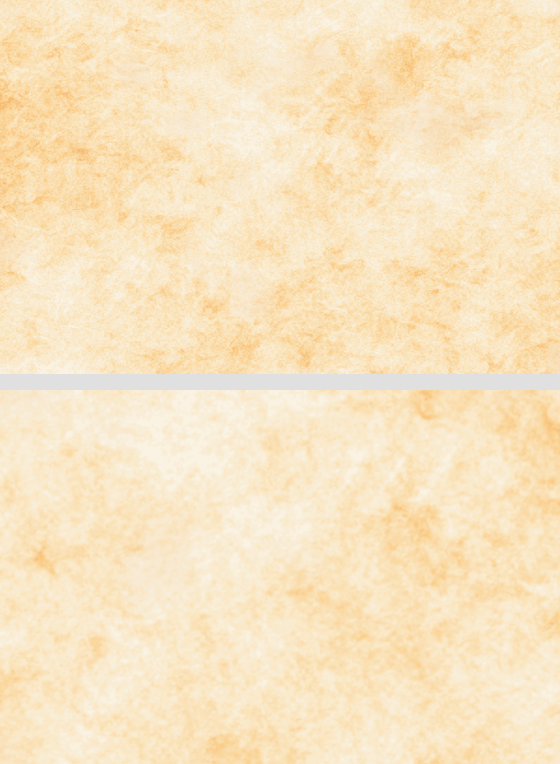
Top: the whole. Bottom: its middle third, enlarged.
Reproduce this texture procedurally as a Shadertoy shader.

```glsl
#define PATCH_SCALE vec2(2.6, 3.4)
#define MOTTLE_SCALE vec2(11.0, 15.0)
#define STREAK_SCALE vec2(16.0, 95.0)
#define FLECK_SCALE vec2(36.0, 50.0)
#define GRAIN_SCALE 200.0
#define PATCH_GAIN 0.46
#define MOTTLE_GAIN 0.54
#define STREAK_GAIN 0.75
#define FLECK_GAIN 0.95
#define GRAIN_GAIN 0.42
#define EDGE_GAIN 1.3
#define TONE_SHIFT -0.08

float hash(vec2 p) {
    return fract(sin(dot(p, vec2(127.1, 311.7))) * 43758.5453);
}

float valueNoise(vec2 p) {
    vec2 cell = floor(p), f = fract(p);
    f = f * f * (3.0 - 2.0 * f);
    float low = mix(hash(cell), hash(cell + vec2(1, 0)), f.x);
    float high = mix(hash(cell + vec2(0, 1)), hash(cell + vec2(1, 1)), f.x);
    return mix(low, high, f.y);
}

mat2 rotation(float angle) {
    float c = cos(angle), s = sin(angle);
    return mat2(c, -s, s, c);
}

// Fractal noise scaled to zero mean and unit deviation
float fbm(vec2 p, int octaves, float gain) {
    float sum = 0.0, power = 0.0, amplitude = 1.0;
    for (int i = 0; i < octaves; i++) {
        sum += amplitude * (valueNoise(p) - 0.5);
        power += amplitude * amplitude;
        amplitude *= gain;
        p = rotation(0.35) * p * 2.03 + 17.3;
    }
    return sum * 4.66 / sqrt(power);
}

// Sparse thin brush marks along one direction: pale scratches and dark dashes
float brush(vec2 p, float angle) {
    float n = valueNoise(rotation(angle) * p * STREAK_SCALE + 31.0);
    return smoothstep(0.68, 0.92, n) - 1.2 * smoothstep(0.36, 0.1, n);
}

// Pale cream to orange, by tone in deviations from the mean
vec3 parchment(float tone) {
    vec3 c = mix(vec3(0.98, 0.95, 0.89), vec3(0.975, 0.93, 0.84), smoothstep(-2.5, -1.5, tone));
    c = mix(c, vec3(0.98, 0.91, 0.78), clamp((tone + 1.5) / 0.9, 0.0, 1.0));
    c = mix(c, vec3(0.98, 0.89, 0.73), clamp((tone + 0.6) / 0.65, 0.0, 1.0));
    c = mix(c, vec3(0.98, 0.87, 0.69), clamp((tone - 0.05) / 0.6, 0.0, 1.0));
    c = mix(c, vec3(0.98, 0.85, 0.63), clamp((tone - 0.65) / 0.6, 0.0, 1.0));
    c = mix(c, vec3(0.98, 0.81, 0.56), clamp((tone - 1.25) / 0.8, 0.0, 1.0));
    return mix(c, vec3(0.96, 0.74, 0.45), clamp((tone - 2.05) / 1.3, 0.0, 1.0));
}

void mainImage(out vec4 fragColor, in vec2 fragCoord) {
    vec2 p = fragCoord / iResolution.y;
    vec2 warp = vec2(fbm(p * 16.0 + 3.1, 3, 0.65), fbm(p * 16.0 + 41.7, 3, 0.65));
    vec2 q = p + 0.007 * warp;

    // Broad stains and crumbly mottling
    float stain = fbm(q * PATCH_SCALE + 8.4, 4, 0.55);
    float mottle = fbm(q * MOTTLE_SCALE + 23.0, 5, 0.82);

    // Brush marks whose direction changes from place to place
    vec2 b = p + 0.0015 * warp;
    float turn = valueNoise(p * 6.0 + 61.0) + 0.08 * warp.x;
    float streak = mix(brush(b, 0.55), brush(b + 5.0, -0.2), smoothstep(0.35, 0.45, turn));
    streak = mix(streak, brush(b + 9.0, 1.0), smoothstep(0.6, 0.7, turn));
    streak *= smoothstep(0.2, 0.7, valueNoise(p * 8.0 + 19.0));

    // Soft flecks in two sizes, gathered in the stained parts
    float fleck = smoothstep(0.6, 0.88, valueNoise(q * FLECK_SCALE + 12.0));
    fleck += 0.8 * smoothstep(0.64, 0.9, valueNoise(q * FLECK_SCALE * 1.9 + 53.0));
    fleck *= smoothstep(-0.8, 1.0, stain + 0.7 * mottle);

    // Paper grain and worn left edge
    float grain = fbm(p * GRAIN_SCALE, 2, 0.8);
    float edge = exp(-p.x * 28.0) * (0.65 + 0.35 * stain);

    float tone = PATCH_GAIN * stain + MOTTLE_GAIN * mottle + STREAK_GAIN * streak
               + FLECK_GAIN * (fleck - 0.16) + GRAIN_GAIN * grain + EDGE_GAIN * edge;
    vec3 color = parchment(tone + TONE_SHIFT);

    // Faint rosy grey bloom
    float bloom = smoothstep(0.8, 2.2, fbm(q * 6.0 + 77.0, 3, 0.6));
    color = mix(color, vec3(0.965, 0.895, 0.81), 0.4 * bloom);
    fragColor = vec4(color, 1.0);
}
```
